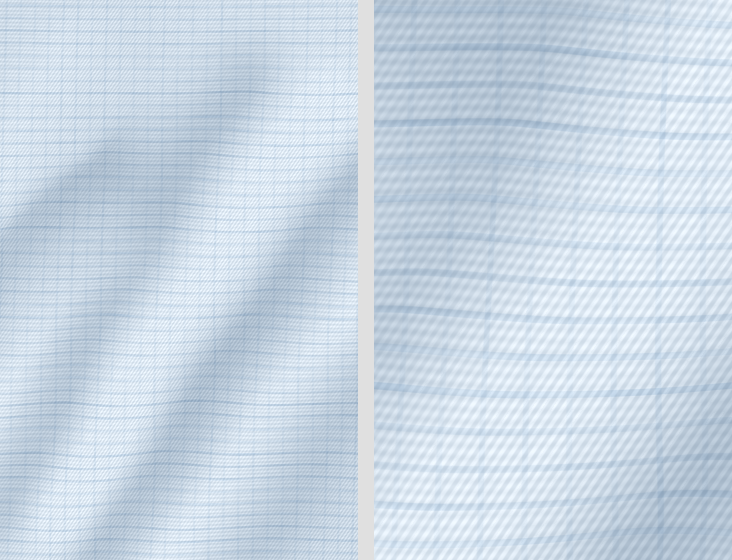
Left, the full canvas; right, a detail of the centre.
Give the GLSL for this texture, as a Shadertoy shader.

```glsl
// Pale blue shirt cloth: a fine slanted twill crossed by a faint grid check.
// Long diagonal folds are summed from bowed, one-sided blurred segments; they
// shade the cloth and gently bend threads. Lengths are in canvas heights.

const float TAU = 6.28319;
const float ROWS = 144.0;          // weave rows per canvas height
const float COLUMNS = 164.0;       // stitches per canvas height
const float LINES_DOWN = 45.0;     // horizontal check lines
const float LINES_ACROSS = 39.0;   // vertical lines, 25 over the width

const vec3 SHADOW = vec3(0.665, 0.73, 0.793);
const vec3 LIGHT = vec3(0.905, 0.938, 0.968);
const vec3 GAP_TINT = vec3(0.895, 0.917, 0.937);
const vec3 LINE_TINT = vec3(0.865, 0.908, 0.945);

// Fold segments run from upper right to lower left.
const int FOLDS = 8;
const vec4 FOLD_LINE[FOLDS] = vec4[](
    vec4(0.18, 0.70, -0.06, 0.44), vec4(0.43, 0.84, 0.02, 0.10),
    vec4(0.70, 0.76, 0.16, -0.02), vec4(0.70, 0.36, 0.42, -0.06),
    vec4(0.56, 0.80, 0.12, 0.10), vec4(0.68, 0.52, 0.28, -0.02),
    vec4(0.20, 0.52, -0.04, 0.22), vec4(0.10, 0.90, -0.05, 0.62));
// Height (negative is a valley), width on the left, width on the right, bow.
const vec4 FOLD_SHAPE[FOLDS] = vec4[](
    vec4(-0.54, 0.032, 0.075, 0.035), vec4(-0.46, 0.070, 0.045, 0.020),
    vec4(-0.55, 0.042, 0.062, 0.020), vec4(-0.36, 0.060, 0.070, 0.010),
    vec4(0.32, 0.050, 0.070, 0.020), vec4(0.22, 0.040, 0.050, 0.015),
    vec4(0.20, 0.040, 0.045, 0.020), vec4(0.16, 0.060, 0.090, 0.000));

float hash(vec2 cell) {
    vec3 q = fract(cell.xyx * vec3(0.1031, 0.1030, 0.0973));
    q += dot(q, q.yzx + 33.33);
    return fract((q.x + q.y) * q.z);
}

// One bowed fold, fading out at its ends, with a soft and a steep flank.
float fold(vec2 p, vec4 line, vec4 shape) {
    vec2 span = line.zw - line.xy;
    float len = length(span);
    vec2 dir = span / len;
    vec2 q = p - line.xy;
    float along = dot(q, dir);
    float t = clamp(along / len, 0.0, 1.0);
    float side = dot(q, vec2(-dir.y, dir.x)) + shape.w * 4.0 * t * (1.0 - t);
    float width = mix(shape.y, shape.z, smoothstep(-0.03, 0.03, side));
    float d = side / width;
    float e = (along - t * len) / 0.09;
    return shape.x * exp(-d * d - e * e);
}

float foldHeight(vec2 p) {
    p.x += 0.006 * sin(p.y * 17.0 + p.x * 6.0);
    float height = 0.0;
    for (int i = 0; i < FOLDS; i++) {
        height += fold(p, FOLD_LINE[i], FOLD_SHAPE[i]);
    }
    return height;
}

// Smooth repeated line; x counts periods, width is a fraction of one period.
float stripe(float x, float width) {
    float d = abs(fract(x) - 0.5);
    float blur = max(fwidth(x), 0.04);
    return 1.0 - smoothstep(0.5 * width - 0.5 * blur, 0.5 * width + 0.7 * blur, d);
}

// Check line whose strength varies per line and in short runs of thread.
float checkLine(float x, float along, float width, float seed) {
    float id = floor(x);
    float strength = 0.50 + 0.45 * hash(vec2(id, seed));
    float runs = sin(along * 31.0 + id * 2.4) + sin(along * 83.0 + id * 5.1);
    return stripe(x, width) * strength * (0.80 + 0.12 * runs);
}

// Twill: slanted strokes, thinned at each row and uneven from thread to thread.
float twill(vec2 q, float slantShare) {
    float slanted = q.x - 0.75 * q.y;
    float stroke = smoothstep(-0.75, 0.75, cos(TAU * slanted));
    float row = 0.5 - 0.5 * cos(TAU * q.y);
    float thread = hash(floor(vec2(slanted, q.y)));
    return mix(row, stroke, slantShare) * (0.78 + 0.22 * thread);
}

void mainImage(out vec4 fragColor, in vec2 fragCoord) {
    vec2 p = fragCoord / iResolution.y;
    float height = foldHeight(p);

    // Threads follow the folds and lean a little.
    vec2 cloth = p + height * vec2(0.006, 0.010);
    cloth.x -= 0.025 * p.y;
    cloth.y += 0.0015 * sin(p.x * 9.0 + p.y * 5.0);

    // Broad light over the folds.
    float drift = 0.05 * sin(p.x * 6.0 + p.y * 4.0 + 0.6);
    float light = clamp(0.80 + drift + height, 0.0, 1.02);
    vec3 color = mix(SHADOW, LIGHT, light);

    // Weave: slanted strokes give way to plain rows in places.
    float slantShare = 0.58 + 0.18 * sin(p.x * 13.0 - p.y * 8.0);
    float weave = twill(cloth * vec2(COLUMNS, ROWS), slantShare);
    color *= mix(GAP_TINT, vec3(1.045), weave);

    // Check: thin horizontal lines, fainter vertical ones.
    float across = checkLine(cloth.y * LINES_DOWN, p.x, 0.18, 3.0);
    float down = checkLine(cloth.x * LINES_ACROSS, p.y, 0.13, 8.0);
    color *= mix(vec3(1.0), LINE_TINT, across);
    color *= mix(vec3(1.0), LINE_TINT, 0.55 * down);

    fragColor = vec4(clamp(color, 0.0, 1.0), 1.0);
}
```
